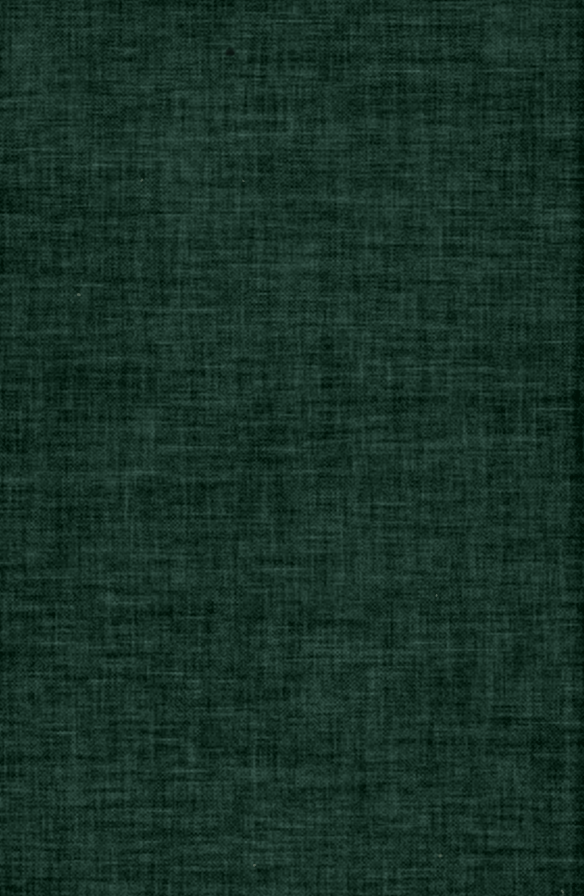
Write a WebGL 2 fragment shader that draws this texture.

```glsl
#version 300 es
precision highp float;
// Dark green woven book cloth with uneven threads, pale slubs and a few specks.
uniform vec2 u_resolution;
out vec4 fragColor;

float hash(vec2 p) {
    return fract(sin(dot(p, vec2(127.1, 311.7))) * 43758.5453);
}

// Value noise centred on zero
float noise(vec2 p) {
    vec2 cell = floor(p), f = fract(p);
    f = f * f * (3.0 - 2.0 * f);
    float low = mix(hash(cell), hash(cell + vec2(1, 0)), f.x);
    float high = mix(hash(cell + vec2(0, 1)), hash(cell + vec2(1, 1)), f.x);
    return mix(low, high, f.y) - 0.5;
}

// Threads running along x: fine strands, shorter strands and faint bands
float threads(vec2 p) {
    return 0.44 * noise(p * vec2(14.0, 270.0))
         + 0.50 * noise(p * vec2(55.0, 350.0) + 71.0)
         + 0.17 * noise(p * vec2(5.0, 60.0) + 19.0);
}

// Thin pale strands along x, at most one in each cell
float slubs(vec2 p, float seed, float chance) {
    vec2 grid = p / vec2(0.11, 0.009);
    grid.x += hash(vec2(floor(grid.y), seed));
    vec2 cell = floor(grid), f = fract(grid);
    float present = step(hash(cell + seed), chance);
    float halfLength = mix(0.12, 0.48, hash(cell + seed + 5.3));
    float along = 1.0 - smoothstep(halfLength * 0.3, halfLength, abs(f.x - 0.5));
    float centre = mix(0.28, 0.72, hash(cell + seed + 9.7));
    float across = 1.0 - smoothstep(0.03, 0.25, abs(f.y - centre));
    return present * along * across * mix(0.3, 1.0, hash(cell + seed + 2.9));
}

void main() {
    vec2 p = gl_FragCoord.xy / u_resolution.y;
    float width = u_resolution.x / u_resolution.y;

    // Warp, weft and their uneven tone
    vec2 bent = p + 0.0012 * vec2(noise(p.yx * 9.0), noise(p * 9.0 + 33.0));
    float tone = 0.46 + threads(bent) + 0.8 * threads(bent.yx + 3.7);
    tone += 0.14 * noise(p * 5.0) + 0.08 * noise(p * 17.0 + 8.0);

    // Over-and-under weave with grain
    vec2 wave = sin(bent * 6.2832 * 205.0);
    tone += wave.x * wave.y * (0.13 + 0.14 * noise(p * 24.0));
    tone += 0.62 * noise(p * 430.0);

    // Pale slubs, stronger along the weft
    tone += 0.42 * slubs(bent, 1.0, 0.32) + 0.25 * slubs(bent.yx, 41.0, 0.14);

    // Worn shading towards the borders
    tone -= 0.45 * smoothstep(width - 0.018, width, p.x);
    tone -= 0.1 * (1.0 - smoothstep(0.0, 0.02, p.x));
    tone -= 0.15 * smoothstep(0.985, 1.0, p.y);

    vec3 color = mix(vec3(0.03, 0.12, 0.08), vec3(0.17, 0.28, 0.24), clamp(tone, -0.3, 1.5));

    // Scattered specks: small pale flecks and one dark spot
    for (int i = 0; i < 8; i++) {
        float id = float(i);
        vec2 spot = vec2(hash(vec2(id, 3.1)) * width, hash(vec2(id, 8.6)));
        float radius = i == 0 ? 0.005 : mix(0.0015, 0.0035, hash(vec2(id, 5.2)));
        float distanceToSpot = length(p - spot) + 0.003 * noise(p * 300.0);
        float mask = 1.0 - smoothstep(radius * 0.4, radius * 1.3, distanceToSpot);
        vec3 speck = i == 0 ? vec3(0.01, 0.04, 0.03) : vec3(0.40, 0.46, 0.40);
        color = mix(color, speck, mask * 0.75);
    }
    fragColor = vec4(max(color, 0.0), 1.0);
}
```
